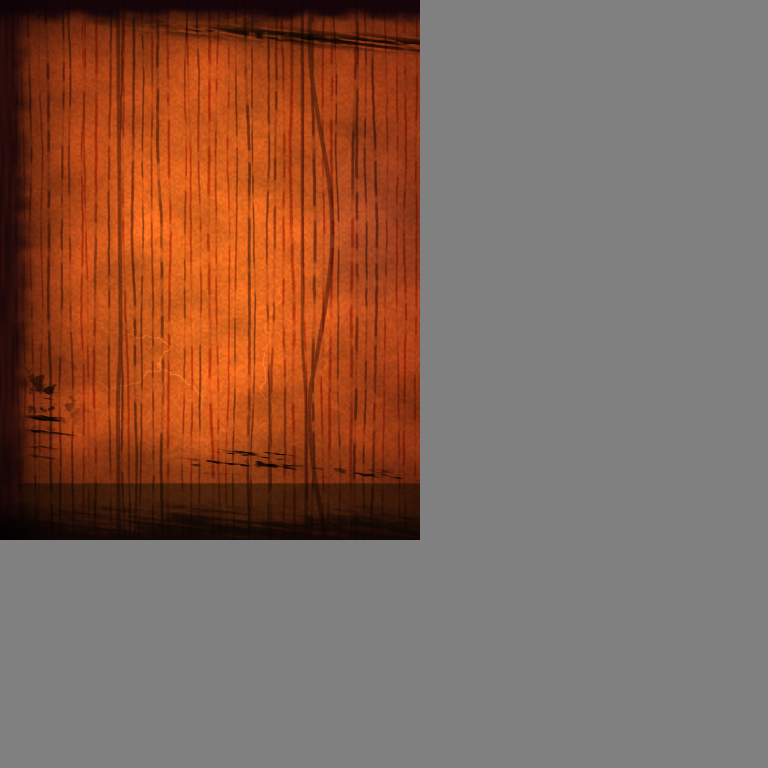
Reproduce this texture procedurally as a WebGL 2 fragment shader.

```glsl
#version 300 es
precision highp float;
// A weathered orange panel with a central glow, wobbling vertical ink lines,
// burnt edges and dry-brush scratches, set on flat grey. Lines are jittered
// cells along x; paper, scratches and wear come from value noise.
uniform vec2 u_resolution;
out vec4 fragColor;

float hash(vec2 p) {
    vec3 q = fract(p.xyx * vec3(0.1031, 0.1030, 0.0973));
    q += dot(q, q.yzx + 33.33);
    return fract((q.x + q.y) * q.z);
}

float noise(vec2 p) {
    vec2 i = floor(p), f = fract(p);
    f = f * f * (3.0 - 2.0 * f);
    return mix(mix(hash(i), hash(i + vec2(1, 0)), f.x),
               mix(hash(i + vec2(0, 1)), hash(i + vec2(1, 1)), f.x), f.y);
}

float fbm(vec2 p) {
    float sum = 0.0, amp = 0.5;
    for (int i = 0; i < 5; i++) {
        sum += amp * noise(p);
        p = mat2(1.6, 1.2, -1.2, 1.6) * p + 7.3;
        amp *= 0.5;
    }
    return sum;
}

// Soft elliptical mask, 1 at the centre
float blob(vec2 p, vec2 centre, vec2 radius) {
    vec2 d = (p - centre) / radius;
    return exp(-dot(d, d));
}

// Ink line: coverage of a stroke of the given half width
float stroke(float dist, float halfWidth, float soft) {
    return 1.0 - smoothstep(halfWidth - soft, halfWidth + soft, abs(dist));
}

// Vertical lines that kink near the middle; x = red ink, y = brown ink
vec2 inkLines(vec2 p, float soft) {
    vec2 ink = vec2(0.0);
    float cell = floor(p.x * 45.0);
    for (float k = -2.0; k <= 2.0; k++) {
        float id = cell + k;
        float seed = hash(vec2(id, 3.0));
        float lean = (hash(vec2(id, p.y < 0.43 ? 11.0 : 17.0)) - 0.5) * 0.045;
        float x = (id + 0.15 + 0.7 * seed) / 45.0 + lean * (p.y - 0.43)
                + (noise(vec2(id * 5.7, p.y * 7.0)) - 0.5) * 0.008
                + (noise(vec2(id * 3.1, p.y * 60.0)) - 0.5) * 0.0016;
        float width = mix(0.0018, 0.0037, hash(vec2(id, 23.0)));
        float wear = smoothstep(0.22, 0.5, noise(vec2(id * 9.0, p.y * 38.0)));
        float brown = smoothstep(0.4, 0.75, hash(vec2(id, 31.0)) * 0.6
                    + 0.5 * noise(vec2(id * 2.3, p.y * 4.0)) + 0.12 * abs(p.y - 0.5));
        float cover = stroke(p.x - x, width, soft) * mix(0.3, 1.0, wear);
        ink = max(ink, cover * vec2(1.0 - brown, brown));
    }
    // Three heavier strokes
    float sway = (noise(vec2(2.0, p.y * 8.0)) - 0.5) * 0.008;
    float heavy = stroke(p.x - 0.765 - 0.025 * cos(p.y * 9.0 - 3.8) - sway, 0.0052, soft);
    heavy = max(heavy, stroke(p.x - 0.284 - sway, 0.0048, soft));
    heavy = max(heavy, stroke(p.x - 0.716 - 0.012 * p.y + sway, 0.0036, soft));
    ink.y = max(ink.y, heavy * 0.85);
    return ink;
}

vec3 panel(vec2 p, vec2 q, float soft) {
    // Glow and mottled paper
    float glow = blob(p, vec2(0.51, 0.5), vec2(0.34, 0.42));
    vec3 col = mix(vec3(0.56, 0.195, 0.07), vec3(0.93, 0.43, 0.125), glow);
    col += vec3(0.0, 0.02, 0.05) * blob(p, vec2(0.88, 0.42), vec2(0.13, 0.16));
    col *= 0.74 + 0.54 * fbm(q * vec2(11.0, 17.0));
    col *= 0.92 + 0.16 * noise(q * 330.0);

    // Pale creases, strongest low in the glow
    float ridge = abs(fbm(q * 13.0 + 4.0) - 0.48);
    float creaseArea = blob(p, vec2(0.52, 0.66), vec2(0.3, 0.14)) + 0.25 * glow;
    col += vec3(0.13, 0.09, 0.04) * creaseArea * (1.0 - smoothstep(0.0, 0.018, ridge));

    // Ink
    vec2 ink = inkLines(p, soft);
    col = mix(col, col * vec3(0.8, 0.46, 0.35), ink.x * 0.85);
    col = mix(col, col * vec3(0.52, 0.46, 0.5), ink.y * 0.9);

    // Dry-brush scratches, slanting down to the right
    float slant = p.y - 0.09 * p.x;
    float grain = noise(vec2(p.x * 9.0, slant * 210.0)) * 0.65
                + noise(vec2(p.x * 60.0, slant * 330.0)) * 0.35;
    float area = blob(p, vec2(0.61, 0.855), vec2(0.16, 0.025))
               + 0.75 * blob(p, vec2(0.11, 0.79), vec2(0.075, 0.075))
               + 0.4 * blob(p, vec2(0.15, 0.5), vec2(0.12, 0.015))
               + 0.6 * blob(p, vec2(0.9, 0.88), vec2(0.2, 0.012));
    col *= 1.0 - 0.85 * smoothstep(0.62, 0.82, grain * 0.75 + area * 0.32) * min(area * 1.6, 1.0);
    float blots = smoothstep(0.55, 0.68, fbm(q * 75.0));
    col *= 1.0 - 0.7 * blots * blob(p, vec2(0.11, 0.73), vec2(0.07, 0.06));

    // Slanted streak under the top edge
    float streak = p.y - 0.03 - 0.055 * p.x;
    float band = exp(-pow(streak / 0.014, 2.0)) * smoothstep(0.1, 0.65, p.x);
    col *= 1.0 - 0.85 * band * smoothstep(0.2, 0.65, grain);

    // Burnt edges with ragged borders
    float rag = fbm(q * vec2(30.0, 60.0)) - 0.5;
    vec3 soot = vec3(0.055, 0.008, 0.03);
    float leftEdge = 1.0 - smoothstep(0.025, 0.085, p.x + rag * 0.035);
    float topEdge = 1.0 - smoothstep(0.015, 0.05, p.y + rag * 0.03);
    col *= mix(1.0, 0.72, 1.0 - smoothstep(0.05, 0.2, p.x));
    col *= mix(1.0, 0.72, 1.0 - smoothstep(0.03, 0.14, p.y));
    col = mix(col, soot + vec3(0.1, 0.035, 0.01) * noise(vec2(p.x * 130.0, p.y * 14.0)), leftEdge * 0.86);
    col = mix(col, soot, topEdge * 0.92);

    // Brown base strip, blackening towards the bottom
    float strip = smoothstep(0.893, 0.897, p.y) * smoothstep(0.03, 0.06, p.x);
    col *= mix(vec3(1.0), vec3(0.55, 0.62, 0.62), strip);
    col *= 1.0 - 0.3 * smoothstep(0.78, 0.89, p.y);
    float bottom = smoothstep(0.93, 0.995, p.y + rag * 0.04 + (grain - 0.5) * 0.05);
    col = mix(col, vec3(0.045, 0.015, 0.015), bottom * 0.85);
    return col * (1.0 - 0.85 * blob(p, vec2(0.0, 1.0), vec2(0.09, 0.05)));
}

void main() {
    vec2 uv = gl_FragCoord.xy / u_resolution;
    vec2 q = vec2(uv.x, 1.0 - uv.y);       // measured from the top left
    vec2 size = vec2(0.546875, 0.703125);  // panel extent
    vec2 edge = clamp((size - q) * u_resolution + 0.5, 0.0, 1.0);
    vec3 col = panel(q / size, q, 0.9 / (u_resolution.x * size.x));
    fragColor = vec4(mix(vec3(0.502), clamp(col, 0.0, 1.0), edge.x * edge.y), 1.0);
}
```
